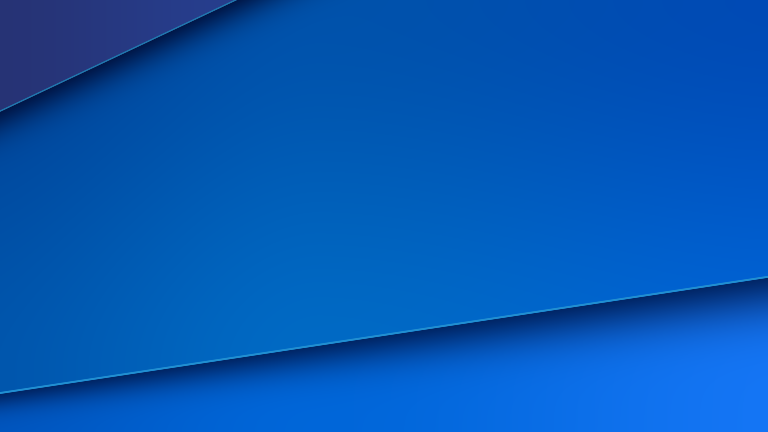
This background is drawn by a WebGL 2 fragment shader. Its source:

```glsl
#version 300 es
precision highp float;
// Three overlapping blue sheets: a violet corner, a broad middle and a bright base.
// Each sheet is a half plane with a smooth gradient, a thin lit rim and a soft
// shadow that falls with distance on the sheet beneath it.

uniform vec2 u_resolution;
out vec4 fragColor;

// Layout, in canvas heights with the origin at the lower left
const float ASPECT = 16.0 / 9.0;
const vec2 CORNER_START = vec2(0.0, 0.741);
const vec2 CORNER_END = vec2(0.549, 1.0);
const vec2 BASE_START = vec2(0.0, 0.088);
const vec2 BASE_END = vec2(ASPECT, 0.357);

// Rims and shadows
const float CORNER_RIM_WIDTH = 0.0032;
const float BASE_RIM_WIDTH = 0.0045;
const float CORNER_SHADOW_REACH = 0.075;
const vec2 BASE_SHADOW_REACH = vec2(0.055, 0.135); // left, right
const float CORNER_SHADOW_STRENGTH = 0.92;
const float BASE_SHADOW_STRENGTH = 0.95;

// Colours
const vec3 CORNER_LEFT = vec3(0.15, 0.20, 0.46);
const vec3 CORNER_RIGHT = vec3(0.15, 0.24, 0.55);
const vec3 CORNER_RIM = vec3(0.12, 0.47, 0.68);
const vec3 MIDDLE_LOW_LEFT = vec3(0.0, 0.33, 0.67);
const vec3 MIDDLE_LOW = vec3(0.0, 0.415, 0.77);
const vec3 MIDDLE_LOW_RIGHT = vec3(0.0, 0.39, 0.84);
const vec3 MIDDLE_TOP_LEFT = vec3(0.0, 0.25, 0.58);
const vec3 MIDDLE_TOP = vec3(0.0, 0.32, 0.67);
const vec3 MIDDLE_TOP_RIGHT = vec3(0.0, 0.29, 0.71);
const vec3 BASE_LEFT = vec3(0.0, 0.33, 0.74);
const vec3 BASE_CENTRE = vec3(0.0, 0.40, 0.85);
const vec3 BASE_RIGHT = vec3(0.08, 0.46, 0.96);
const vec3 BASE_RIM = vec3(0.13, 0.56, 0.82);
const vec3 CORNER_SHADOW = vec3(0.0, 0.07, 0.25);
const vec3 BASE_SHADOW = vec3(0.0, 0.13, 0.37);

// Signed distance to the line through a and b, positive above it
float lineDistance(vec2 p, vec2 a, vec2 b) {
    vec2 along = normalize(b - a);
    return dot(p - a, vec2(-along.y, along.x));
}

// Smooth blend of three colours across the canvas
vec3 threeStops(vec3 left, vec3 centre, vec3 right, float x) {
    vec3 nearLeft = mix(left, centre, smoothstep(-0.08, 0.42, x));
    return mix(nearLeft, right, smoothstep(0.40, 1.05, x));
}

// Soft shadow, full at the edge and gone a little past its reach
float shadow(float depth, float reach) {
    float t = max(depth, 0.0) / reach;
    return exp(-0.9 * t - 1.3 * t * t);
}

// Coverage of a rim lying just inside a sheet
float rim(float depth, float width, float pixel) {
    float halfWidth = 0.5 * width;
    float away = abs(depth - halfWidth) - halfWidth;
    return 1.0 - smoothstep(-0.5 * pixel, 0.5 * pixel, away);
}

vec3 middleSheet(vec2 p, float x) {
    vec3 low = threeStops(MIDDLE_LOW_LEFT, MIDDLE_LOW, MIDDLE_LOW_RIGHT, x);
    vec3 top = threeStops(MIDDLE_TOP_LEFT, MIDDLE_TOP, MIDDLE_TOP_RIGHT, x);
    return mix(low, top, smoothstep(0.15, 1.0, p.y));
}

void main() {
    vec2 uv = gl_FragCoord.xy / u_resolution;
    vec2 p = uv * vec2(ASPECT, 1.0);
    float pixel = 1.0 / u_resolution.y;
    float corner = lineDistance(p, CORNER_START, CORNER_END);
    float base = lineDistance(p, BASE_START, BASE_END);

    // Bright base, shaded by the middle sheet
    vec3 color = threeStops(BASE_LEFT, BASE_CENTRE, BASE_RIGHT, uv.x);
    float reach = mix(BASE_SHADOW_REACH.x, BASE_SHADOW_REACH.y, uv.x);
    color = mix(color, BASE_SHADOW, BASE_SHADOW_STRENGTH * shadow(-base, reach));

    // Middle sheet, shaded by the corner
    vec3 middle = middleSheet(p, uv.x);
    float shade = CORNER_SHADOW_STRENGTH * shadow(-corner, CORNER_SHADOW_REACH);
    middle = mix(middle, CORNER_SHADOW, shade);
    color = mix(color, middle, smoothstep(-0.5 * pixel, 0.5 * pixel, base));
    color = mix(color, BASE_RIM, rim(base, BASE_RIM_WIDTH, pixel));

    // Violet corner sheet
    vec3 violet = mix(CORNER_LEFT, CORNER_RIGHT, smoothstep(0.0, 0.3, uv.x));
    color = mix(color, violet, smoothstep(-0.5 * pixel, 0.5 * pixel, corner));
    color = mix(color, CORNER_RIM, rim(corner, CORNER_RIM_WIDTH, pixel));

    fragColor = vec4(color, 1.0);
}
```
